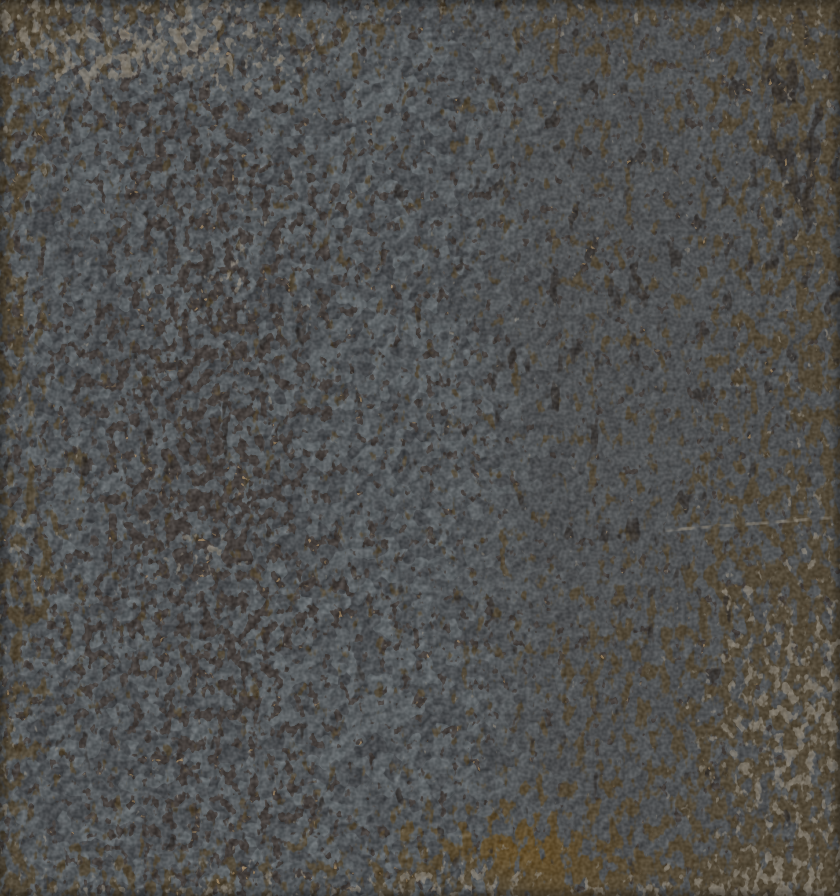
This texture is drawn by a Shadertoy shader. Its source:

```glsl
// Weathered blue-grey steel plate with flaking scale, rust pits and worn edges.

const vec3 STEEL_DARK  = vec3(0.270, 0.280, 0.292);
const vec3 STEEL_LIGHT = vec3(0.385, 0.408, 0.420);
const vec3 STEEL_PLAIN = vec3(0.305, 0.310, 0.315);
const vec3 BROWN       = vec3(0.262, 0.236, 0.222);
const vec3 SOOT        = vec3(0.215, 0.200, 0.190);
const vec3 OCHRE       = vec3(0.325, 0.275, 0.190);
const vec3 BARE_METAL  = vec3(0.530, 0.505, 0.460);
const vec3 SPARK       = vec3(0.620, 0.520, 0.380);

vec2 hash2(vec2 p) {
    vec3 q = fract(p.xyx * vec3(0.1031, 0.1030, 0.0973));
    q += dot(q, q.yzx + 33.33);
    return fract((q.xx + q.yz) * q.zy);
}

float cornerSlope(vec2 cell, vec2 offset) {
    float angle = 6.2832 * hash2(cell).x;
    return dot(vec2(cos(angle), sin(angle)), offset);
}

float gradientNoise(vec2 p) {
    vec2 i = floor(p), f = fract(p), e = vec2(0.0, 1.0);
    vec2 u = f * f * f * (f * (f * 6.0 - 15.0) + 10.0);
    float low  = mix(cornerSlope(i, f), cornerSlope(i + e.yx, f - e.yx), u.x);
    float high = mix(cornerSlope(i + e.xy, f - e.xy), cornerSlope(i + e.yy, f - e.yy), u.x);
    return mix(low, high, u.y);
}

float fbm(vec2 p) {
    float sum = 0.0, gain = 1.0;
    for (int k = 0; k < 3; k++) {
        sum += gain * gradientNoise(p);
        p = mat2(1.6, 1.2, -1.2, 1.6) * p + 17.3;
        gain *= 0.5;
    }
    return sum;
}

// Random tint per cell, blended softly between neighbours
float flakeTint(vec2 p) {
    vec2 i = floor(p), f = fract(p);
    float sum = 0.0, total = 0.0;
    for (int y = -1; y <= 1; y++)
    for (int x = -1; x <= 1; x++) {
        vec2 cell = vec2(x, y);
        vec2 d = cell + hash2(i + cell) - f;
        float weight = exp(-14.0 * dot(d, d));
        sum += weight * hash2(i + cell + 71.0).y;
        total += weight;
    }
    return sum / total;
}

// Soft elliptical region
float region(vec2 s, vec2 centre, vec2 radius) {
    vec2 d = (s - centre) / radius;
    return exp(-dot(d, d));
}

// Coverage of a patchy layer: noise plus local bias above a threshold
float patches(vec2 p, float bias, float threshold, float softness) {
    return smoothstep(-softness, softness, fbm(p) + bias - threshold);
}

float segmentDistance(vec2 p, vec2 a, vec2 b) {
    vec2 ab = b - a;
    return length(p - a - ab * clamp(dot(p - a, ab) / dot(ab, ab), 0.0, 1.0));
}

void mainImage(out vec4 fragColor, in vec2 fragCoord) {
    vec2 p = fragCoord / iResolution.y;
    vec2 uv = fragCoord / iResolution.xy;
    float aspect = iResolution.x / iResolution.y;
    vec2 s = uv + 0.05 * vec2(fbm(p * 7.0), fbm(p * 7.0 + 40.0));
    float drift = fbm(p * vec2(9.0, 5.0) + 5.0);

    // Edge zones
    float left   = smoothstep(0.11, 0.0, s.x);
    float right  = smoothstep(0.78, 1.0, s.x);
    float bottom = smoothstep(0.09, 0.0, s.y);
    float top    = smoothstep(0.90, 1.0, s.y);
    float smoothSide = smoothstep(0.48, 0.72, s.x);

    // Flaky steel with lit relief
    vec2 warp = 0.004 * vec2(gradientNoise(p * 90.0), gradientNoise(p * 90.0 + 31.0));
    float tint = flakeTint((p + warp) * 98.0);
    vec2 light = vec2(-0.22, 0.22);
    vec2 bump = p * 115.0;
    float relief = gradientNoise(bump - light) - gradientNoise(bump + light);
    vec3 scale = mix(STEEL_DARK, STEEL_LIGHT, clamp(tint + 0.15 * drift, 0.0, 1.0));
    vec3 col = mix(scale, STEEL_PLAIN, 0.6 * smoothSide + 0.25 * top);

    // Brown pits where scale has fallen away
    float pitBias = 0.36 * region(s, vec2(0.24, 0.50), vec2(0.14, 0.50))
                  + 0.12 * left + 0.18 * drift - 0.06 * smoothSide;
    float pits = patches(p * vec2(76.0, 62.0), pitBias, 0.36, 0.10);
    col = mix(col, BROWN, 0.9 * pits);

    // Ochre rust along the borders
    float rustBias = 0.45 * left + 0.36 * right + 0.40 * bottom + 0.28 * top
                   + 0.50 * region(s, vec2(0.61, 0.06), vec2(0.13, 0.05))
                   + 0.25 * region(s, vec2(0.85, 0.18), vec2(0.22, 0.22))
                   + 0.14 * smoothSide + 0.15 * drift;
    float rust = patches(p * vec2(72.0, 46.0) + 90.0, rustBias, 0.48, 0.17);
    col = mix(col, OCHRE, 0.8 * rust);
    col += vec3(0.07, 0.025, -0.05) * rust * region(s, vec2(0.62, 0.06), vec2(0.12, 0.05));

    // Dark spots stretched downwards
    float spotBias = 0.22 * region(s, vec2(0.73, 0.68), vec2(0.20, 0.28))
                   + 0.45 * region(s, vec2(0.95, 0.82), vec2(0.05, 0.16))
                   + 0.20 * region(s, vec2(0.82, 0.38), vec2(0.05, 0.12))
                   + 0.15 * region(s, vec2(0.23, 0.65), vec2(0.08, 0.30));
    float spots = patches(p * vec2(46.0, 26.0) + 150.0, spotBias, 0.58, 0.10);
    col = mix(col, SOOT, 0.8 * spots);

    // Worn bare metal
    float wornBias = 0.62 * region(s, vec2(0.17, 0.95), vec2(0.17, 0.045))
                   + 0.52 * region(s, vec2(0.60, 0.00), vec2(0.65, 0.045))
                   + 0.48 * region(s, vec2(0.93, 0.20), vec2(0.10, 0.17))
                   + 0.42 * region(s, vec2(0.25, 0.39), vec2(0.05, 0.04))
                   + 0.36 * region(s, vec2(0.28, 0.71), vec2(0.05, 0.05))
                   + 0.22 * top + 0.22 * left + 0.20 * right;
    float worn = patches(p * vec2(88.0, 66.0) + 210.0, wornBias, 0.72, 0.16);
    col = mix(col, BARE_METAL, 0.75 * worn);

    // Glints inside pits
    float glint = smoothstep(0.26, 0.46, gradientNoise(p * 175.0 + 12.0))
                * smoothstep(0.05, 0.35, gradientNoise(p * 24.0 + 60.0));
    col = mix(col, SPARK, 0.8 * glint * max(pits, spots));

    // Broken scratch
    float scratch = segmentDistance(p, vec2(0.79 * aspect, 0.408), vec2(aspect, 0.423));
    float scratchGaps = smoothstep(-0.25, 0.15, gradientNoise(p * 60.0 + 7.0));
    col = mix(col, BARE_METAL, 0.75 * scratchGaps * smoothstep(0.0028, 0.0006, scratch));

    // Relief, fine grain and darkened rim
    col += 0.075 * relief * mix(1.0, 0.6, smoothSide);
    col += 0.085 * gradientNoise(p * 245.0 + 3.0);
    vec2 rim = min(uv, 1.0 - uv);
    col *= mix(0.75, 1.0, smoothstep(0.0, 0.012, min(rim.x, rim.y)));
    fragColor = vec4(clamp(col, 0.0, 1.0), 1.0);
}
```
